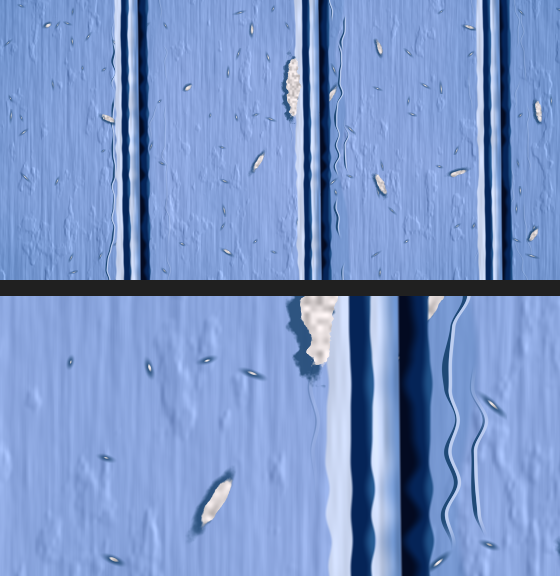
Top: the whole. Bottom: its middle third, enlarged.
This texture is drawn by a WebGL 2 fragment shader. Its source:

```glsl
#version 300 es
precision highp float;
// Painted tongue-and-groove boards: a beaded groove repeats across the canvas,
// over a brushed, lit paint relief with ragged peeling edges, chips and specks.
// Lengths are in canvas heights; light comes from the upper right.
uniform vec2 u_resolution;
out vec4 outColor;

const vec3 PAINT = vec3(0.56, 0.66, 0.88);
const vec3 SHADE = vec3(0.40, 0.55, 0.78);
const vec3 LIT = vec3(0.81, 0.86, 0.97);
const vec3 DEEP = vec3(0.15, 0.36, 0.58);
const vec3 NAVY = vec3(0.02, 0.14, 0.34);
const vec3 BLACK = vec3(0.01, 0.04, 0.13);
const vec3 BARE = vec3(0.86, 0.83, 0.83);
const float PERIOD = 0.646;
const float FIRST = 0.437;

float hash(vec2 p) {
  vec3 q = fract(p.xyx * vec3(0.1031, 0.1030, 0.0973));
  q += dot(q, q.yzx + 33.33);
  return fract((q.x + q.y) * q.z);
}

float noise(vec2 p) {
  vec2 i = floor(p), f = fract(p);
  f = f * f * (3.0 - 2.0 * f);
  float low = mix(hash(i), hash(i + vec2(1, 0)), f.x);
  float high = mix(hash(i + vec2(0, 1)), hash(i + vec2(1, 1)), f.x);
  return mix(low, high, f.y);
}

float fbm(vec2 p) {
  float sum = 0.0, amp = 0.5;
  for (int i = 0; i < 4; i++) {
    sum += amp * noise(p);
    p = p * 2.03 + 17.3;
    amp *= 0.5;
  }
  return sum;
}

// Soft-edged strip from a to b
float band(float x, float a, float b, float soft) {
  return smoothstep(a - soft, a + soft, x) - smoothstep(b - soft, b + soft, x);
}

// Brush streaks, broad lumps and a few raised blisters
float relief(vec2 p) {
  float streaks = fbm(p * vec2(75.0, 5.0));
  float blisters = smoothstep(0.56, 0.72, fbm(p * vec2(24.0, 11.0) + 40.0));
  return 0.32 * streaks + 0.5 * fbm(p * vec2(13.0, 7.0)) + 0.22 * blisters;
}

// Wandering, broken crack: dark gap with a lit lip on its right
vec3 peel(vec3 col, float x, float y, float seed, float amount, float px) {
  x -= 0.05 * (noise(vec2(y * 4.0, seed)) - 0.5);
  x -= 0.018 * (noise(vec2(y * 27.0, seed + 5.0)) - 0.5);
  float open = smoothstep(0.38, 0.62, noise(vec2(y * 9.0, seed + 9.0))) * amount;
  float width = 0.001 + 0.007 * noise(vec2(y * 19.0, seed + 3.0)) * open;
  col = mix(col, DEEP * 0.8, open * band(x, -width, 0.0, px));
  return mix(col, LIT, 0.8 * open * band(x, 0.0, 0.004, px));
}

// Flake with torn outline, bare inside, casting a shadow to the lower left
float flake(vec2 q, vec2 size, float seed) {
  float torn = 0.9 * (fbm(q * 55.0 + seed * 31.0) - 0.45);
  return (length(q / size) - 1.0 + torn) * min(size.x, size.y);
}

vec3 chip(vec3 col, vec2 q, vec2 size, float seed, float px) {
  float shadow = flake(q + vec2(0.5, 0.25) * size.x, size * 1.08, seed);
  float bare = flake(q, size, seed);
  vec3 wood = BARE * (0.82 + 0.35 * noise(q * 130.0 + seed));
  col = mix(col, DEEP * 0.75, 0.85 * (1.0 - smoothstep(-px, 0.004 + px, shadow)));
  return mix(col, wood, 1.0 - smoothstep(-px, px, bare));
}

// One jittered chip in some cells of a square grid
vec3 scatterChips(vec3 col, vec2 p, float cell, float chance, float scale, float px) {
  vec2 id = floor(p / cell);
  float h = hash(id + 3.7), size = scale * (0.4 + hash(id + 8.1));
  vec2 jitter = 0.5 * (vec2(hash(id + 11.3), hash(id + 23.9)) - 0.5);
  vec2 q = p - (id + 0.5 + jitter) * cell;
  float a = 2.6 * (hash(id + 31.0) - 0.5);
  q = mat2(cos(a), sin(a), -sin(a), cos(a)) * q;
  vec2 shape = size * vec2(0.45, 0.8 + 1.3 * hash(id + 47.0));
  return h < chance ? chip(col, q, shape, h * 10.0, px) : col;
}

// Lit bevel, dark slot, rounded bead, deep slot
vec3 groove(vec3 col, float d, float y, float k, float px) {
  float rough = 0.006 * (noise(vec2(y * 32.0, k)) - 0.5);
  float wave = 0.009 * (noise(vec2(y * 7.0, k + 20.0)) - 0.5);
  float soft = px + 0.0012, x = d + wave * 0.4;
  float grain = noise(vec2(d * 160.0, y * 14.0 + k * 7.0));
  col = mix(col, LIT * (0.9 + 0.14 * grain), band(x, -0.024 + wave + rough, 0.002, soft));
  col = mix(col, mix(NAVY, DEEP, smoothstep(0.014, 0.028, x + rough)), band(x, rough * 0.4, 0.028, soft));
  vec3 bead = mix(LIT, SHADE, smoothstep(0.028, 0.058, x + rough));
  col = mix(col, bead * (0.88 + 0.2 * grain), band(x, 0.026 + rough, 0.06 + wave * 0.5, soft));
  vec3 slot = mix(BLACK, NAVY, smoothstep(0.064, 0.08, x + 3.0 * rough));
  slot = mix(slot, DEEP, 0.8 * smoothstep(0.084, 0.096, x + rough));
  return mix(col, slot, band(x, 0.06 + wave * 0.5, 0.095 + rough, soft));
}

void main() {
  vec2 p = gl_FragCoord.xy / u_resolution.y;
  vec2 uv = gl_FragCoord.xy / u_resolution;
  float px = 0.7 / u_resolution.y;
  float k = floor((p.x - FIRST) / PERIOD + 0.5);
  float d = p.x - FIRST - k * PERIOD + 0.011 * (p.y - 0.5);

  // Board paint, darker toward the corners
  float slope = relief(p) - relief(p + vec2(0.005, 0.003));
  float tone = 0.95 - 1.1 * dot(uv - 0.5, (uv - 0.5) * vec2(1.9, 0.7));
  tone += 0.35 * (fbm(p * vec2(5.0, 3.0)) - 0.5);
  vec3 col = mix(SHADE, PAINT, tone) + 0.65 * slope;

  // Worn strips beside the grooves, strongest at the middle one
  float worn = k == 1.0 ? 1.0 : 0.25;
  float ragged = 0.14 + 0.05 * (noise(vec2(p.y * 5.0, k)) - 0.5);
  col = mix(col, SHADE, 0.55 * worn * band(d, 0.08, ragged, 0.006));
  col = peel(col, d - 0.15, p.y, k + 2.0, worn, px);
  col = peel(col, d - 0.118, p.y, k + 14.0, worn, px);
  col = peel(col, d + 0.035, p.y, k + 33.0, k == 0.0 ? 1.0 : 0.2, px);

  col = scatterChips(col, p, 0.25, 0.4, 0.02, px);
  col = scatterChips(col, p + 0.6, 0.055, 0.14, 0.003, px);
  col = groove(col, d, p.y, k, px);

  // Large flake against the middle groove
  if (k == 1.0) col = chip(col, vec2(d + 0.034, p.y - 0.69), vec2(0.023, 0.095), 4.0, px);
  outColor = vec4(clamp(col, 0.0, 1.0), 1.0);
}
```
